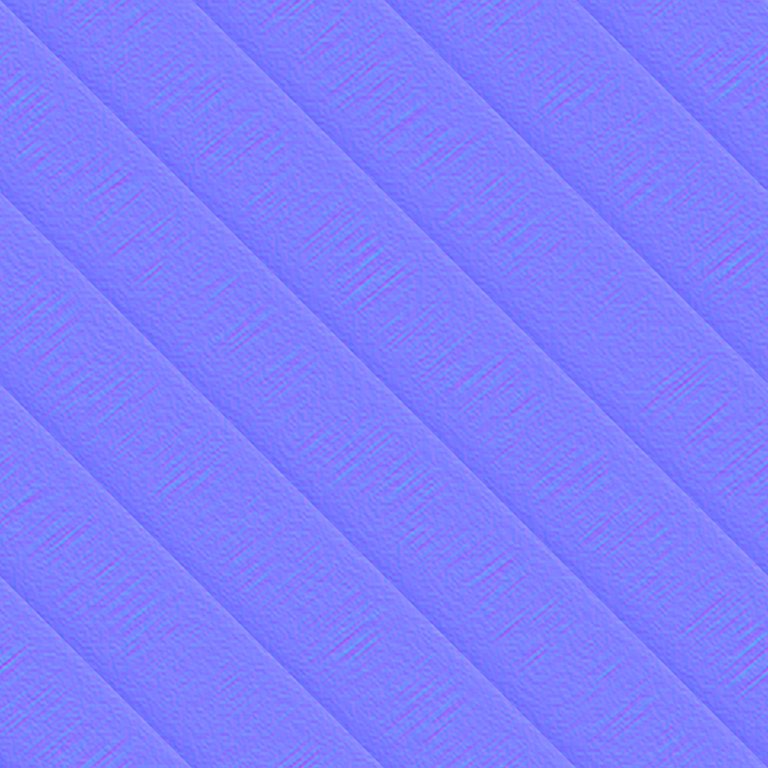
Reproduce this texture map procedurally as a Shadertoy shader.

```glsl
#define PLANKS 4.0          // planks across and down
#define LIP_TILT 0.15       // slope of the lit far edge
#define LIP_WIDTH 0.035     // its falloff, in plank widths
#define HOLLOW_TILT 0.14    // slope of the shaded near edge
#define HOLLOW_WIDTH 0.09   // its falloff, in plank widths
#define FIBRE_DEPTH 0.0021
#define FIBRE_SHEAR 0.087   // lean of the fibres off the plank normal
#define GRAIN_DEPTH 0.0006
#define GRAIN_CELLS 240.0
#define SAMPLE_STEP 0.001   // spacing of height samples

float hash(vec2 p) {
    return fract(sin(dot(p, vec2(127.1, 311.7))) * 43758.5453);
}

// Value noise that repeats after the given number of cells
float tileNoise(vec2 p, vec2 period) {
    vec2 cell = floor(p);
    vec2 f = fract(p);
    f = f * f * (3.0 - 2.0 * f);
    vec2 lo = mod(cell, period);
    vec2 hi = mod(cell + 1.0, period);
    float bottom = mix(hash(lo), hash(vec2(hi.x, lo.y)), f.x);
    float top = mix(hash(vec2(lo.x, hi.y)), hash(hi), f.x);
    return mix(bottom, top, f.y);
}

// Noise laid out over the diagonal plank axes
float diagonalNoise(vec2 q, vec2 cells) {
    return tileNoise(q * cells, cells);
}

// Fine brushed fibres, strongest in patches along the plank centre
float fibreHeight(vec2 uv) {
    float along = uv.x + uv.y;
    float across = uv.x - uv.y;
    float plank = floor(along * PLANKS);
    float t = along * PLANKS - plank;
    float shift = 0.37 * hash(vec2(mod(plank, PLANKS), 5.0));
    vec2 q = vec2(along, across + shift - FIBRE_SHEAR * t / PLANKS);

    float fibres = 0.6 * diagonalNoise(q, vec2(13.0, 176.0))
                 + 0.4 * diagonalNoise(q + 0.31, vec2(21.0, 127.0));
    float centre = smoothstep(0.03, 0.42, t) * (1.0 - smoothstep(0.58, 0.97, t));
    float patches = smoothstep(0.15, 0.8, diagonalNoise(q, vec2(11.0, 23.0)));
    return FIBRE_DEPTH * (fibres - 0.5) * centre * mix(0.35, 1.0, patches);
}

float surfaceHeight(vec2 uv) {
    float grain = tileNoise(uv * GRAIN_CELLS, vec2(GRAIN_CELLS));
    return fibreHeight(uv) + GRAIN_DEPTH * grain;
}

// Rounded plank edges meeting at a sharp seam
float edgeTilt(vec2 uv) {
    float seam = fract((uv.x + uv.y) * PLANKS + 0.5) - 0.5;
    float blur = 1.2 * PLANKS / iResolution.y;
    float lip = LIP_TILT * exp(-abs(seam) / LIP_WIDTH);
    float hollow = -HOLLOW_TILT * exp(-abs(seam) / HOLLOW_WIDTH);
    return mix(lip, hollow, smoothstep(-blur, blur, seam));
}

void mainImage(out vec4 fragColor, in vec2 fragCoord) {
    vec2 uv = fragCoord / iResolution.xy;
    vec2 e = vec2(SAMPLE_STEP, 0.0);

    // Slope from central differences
    vec2 gradient = vec2(
        surfaceHeight(uv + e.xy) - surfaceHeight(uv - e.xy),
        surfaceHeight(uv + e.yx) - surfaceHeight(uv - e.yx)) / (2.0 * SAMPLE_STEP);

    // Encode the tangent-space normal
    vec3 normal = normalize(vec3(edgeTilt(uv) - gradient, 1.0));
    fragColor = vec4(normal * 0.5 + 0.5, 1.0);
}
```
